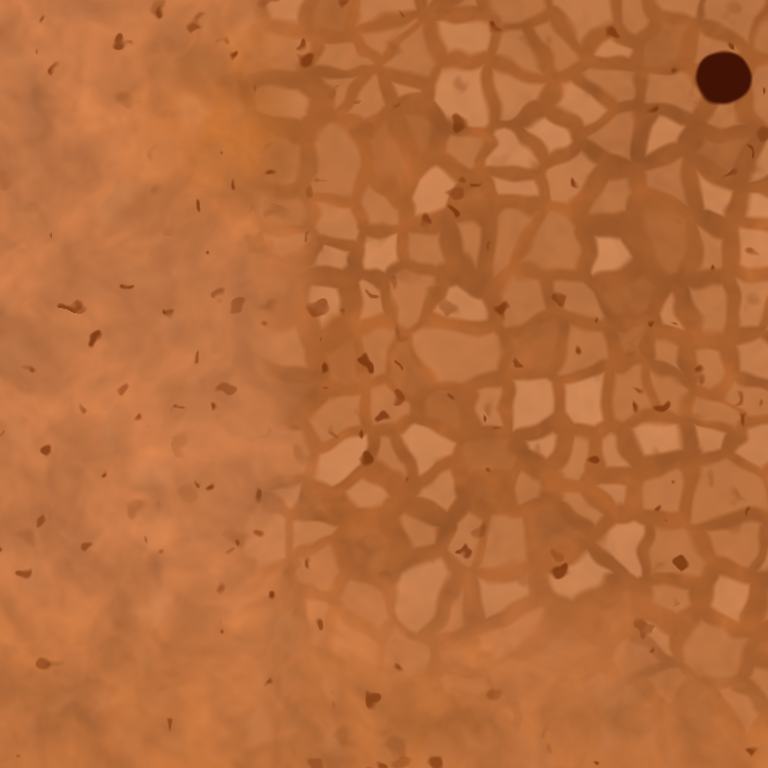
Write a WebGL 1 fragment shader that draws this texture.

```glsl
precision highp float;
// Weathered orange-brown concrete: worn smooth on the left, exposed pebbles on the right.
uniform vec2 u_resolution;

const vec3 PLASTER = vec3(0.765, 0.465, 0.275);
const vec3 MORTAR = vec3(0.645, 0.365, 0.175);
const vec3 STONE_DULL = vec3(0.715, 0.435, 0.245);
const vec3 STONE_PALE = vec3(0.825, 0.545, 0.355);
const vec3 RUST = vec3(0.70, 0.395, 0.165);
const vec3 SPECK = vec3(0.47, 0.20, 0.045);
const vec3 HOLE = vec3(0.26, 0.07, 0.015);

float hash(vec2 p) {
  return fract(sin(dot(p, vec2(127.1, 311.7))) * 43758.545);
}

vec2 hash2(vec2 p) {
  return vec2(hash(p), hash(p + 57.3));
}

float noise(vec2 p) {
  vec2 i = floor(p);
  vec2 f = fract(p);
  f = f * f * (3.0 - 2.0 * f);
  return mix(mix(hash(i), hash(i + vec2(1.0, 0.0)), f.x),
             mix(hash(i + vec2(0.0, 1.0)), hash(i + 1.0), f.x), f.y);
}

float fbm(vec2 p) {
  float sum = 0.0;
  float amp = 0.533;
  for (int i = 0; i < 4; i++) {
    sum += amp * noise(p);
    p = mat2(0.8, 0.6, -0.6, 0.8) * p * 2.03 + 11.7;
    amp *= 0.5;
  }
  return sum;
}

vec2 warp(vec2 p, float scale, float amount) {
  return p + amount * (vec2(noise(p * scale), noise(p * scale + 31.4)) - 0.5);
}

// Voronoi cells: x = distance to the nearest border, yz = cell id.
vec3 cells(vec2 p) {
  vec2 base = floor(p);
  vec2 nearest = vec2(0.0);
  vec2 id = base;
  float best = 9.0;
  for (int y = -1; y <= 1; y++) {
    for (int x = -1; x <= 1; x++) {
      vec2 cell = base + vec2(float(x), float(y));
      vec2 r = cell + 0.1 + 0.8 * hash2(cell) - p;
      if (dot(r, r) < best) {
        best = dot(r, r);
        nearest = r;
        id = cell;
      }
    }
  }
  float border = 9.0;
  for (int y = -2; y <= 2; y++) {
    for (int x = -2; x <= 2; x++) {
      vec2 cell = id + vec2(float(x), float(y));
      vec2 r = cell + 0.1 + 0.8 * hash2(cell) - p;
      vec2 gap = r - nearest;
      if (dot(gap, gap) > 0.0001) {
        border = min(border, dot(0.5 * (r + nearest), normalize(gap)));
      }
    }
  }
  return vec3(border, id);
}

// Lays pebbles of random size and tone over the ground colour.
vec3 pebbles(vec3 ground, vec2 p, float softness, float strength) {
  vec3 cell = cells(p);
  float inset = mix(0.0, 0.19, hash(cell.yz + 5.1));
  float cover = smoothstep(inset, inset + softness, cell.x);
  cover *= mix(0.25, 1.0, step(0.16, hash(cell.yz + 8.7)));
  float tone = hash(cell.yz + 2.9);
  vec3 stone = mix(STONE_DULL, STONE_PALE, 0.12 + 0.88 * tone * tone);
  return mix(ground, stone, cover * strength);
}

// Sparse ragged pits, one per grid cell at most.
float specks(vec2 p, float density, float softness) {
  vec2 base = floor(p);
  float pit = 0.0;
  for (int y = -1; y <= 1; y++) {
    for (int x = -1; x <= 1; x++) {
      vec2 cell = base + vec2(float(x), float(y));
      vec2 d = p - cell - hash2(cell + 19.0);
      d.x *= mix(0.7, 1.5, hash(cell + 3.0));
      float size = mix(0.10, 0.34, pow(hash(cell + 41.0), 2.0));
      float mark = 1.0 - smoothstep(size - softness, size + softness, length(d));
      float depth = mix(0.35, 1.0, hash(cell + 23.0));
      pit = max(pit, mark * depth * step(hash(cell + 71.0), density));
    }
  }
  return pit;
}

void main() {
  vec2 p = gl_FragCoord.xy / u_resolution.y;
  vec2 bent = warp(warp(p, 9.0, 0.035), 38.0, 0.014);
  float broad = fbm(p * 4.0);
  float mottle = fbm(bent * 19.0 + 7.0);

  // Where the surface has worn down to the pebbles.
  float exposed = smoothstep(0.30, 0.48, p.x + 0.25 * (broad - 0.5));
  exposed *= smoothstep(0.08, 0.34, p.y + 0.2 * (p.x - 0.5) + 0.2 * (broad - 0.5));

  // Smooth plaster with rust stains low down and near the upper left.
  float stain = 0.75 * (1.0 - smoothstep(0.02, 0.32, p.y));
  stain += 1.1 * exp(-dot((p - vec2(0.35, 0.84)) * vec2(7.0, 8.0), (p - vec2(0.35, 0.84)) * vec2(7.0, 8.0)));
  vec3 plaster = mix(PLASTER, RUST, clamp(stain * (0.2 + broad), 0.0, 0.85));
  plaster *= 1.0 + 0.30 * (mottle - 0.5);
  plaster = pebbles(plaster, bent * 17.0 + 40.0, 0.35, 0.32);

  vec3 mortar = MORTAR * (1.0 + 0.30 * (mottle - 0.5));
  vec3 gravel = pebbles(mortar, bent * 15.5, 0.13, 0.9);
  vec3 color = mix(plaster, gravel, exposed);
  color *= 1.0 + 0.10 * (broad - 0.5) + 0.05 * (noise(bent * 70.0) - 0.5);

  // Clustered dark pits in two sizes, with faint brown smudges.
  float cluster = smoothstep(0.35, 0.7, fbm(p * 7.0 + 3.0));
  vec2 ragged = warp(p, 75.0, 0.016);
  color = mix(color, MORTAR * 0.93, 0.7 * specks(ragged * 21.0, 0.08 + 0.22 * cluster, 0.12));
  color = mix(color, SPECK, 0.85 * specks(ragged * 33.0 + 9.0, 0.03 + 0.17 * cluster, 0.10));

  // One deep round hole.
  float rim = length(warp(p, 40.0, 0.008) - vec2(0.943, 0.897));
  color = mix(HOLE, color, smoothstep(0.031, 0.038, rim));

  gl_FragColor = vec4(color, 1.0);
}
```
